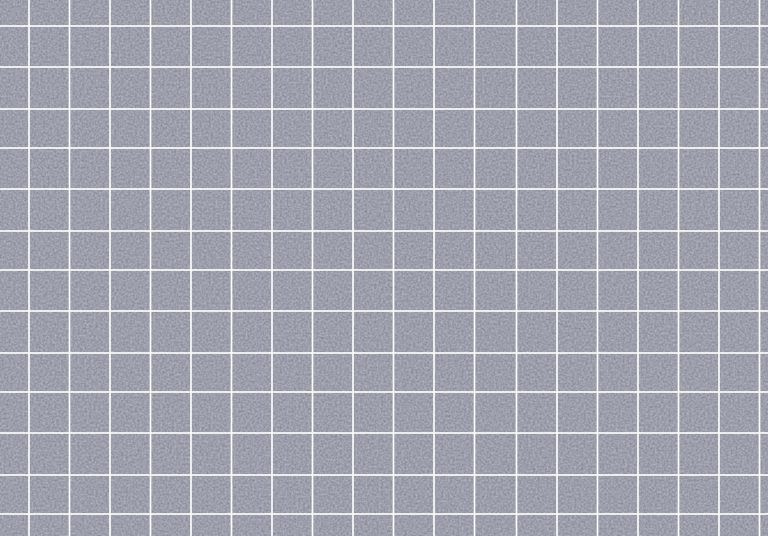
Reproduce this pattern procedurally as a WebGL 1 fragment shader.

```glsl
precision highp float;

// Thin white grid on grey-blue paper with a fine grain.
// Columns are even apart from one wider seam; rows cycle through three heights.
// Line coverage is box filtered, and the grain is two octaves of gradient noise.

uniform vec2 u_resolution;

#define SHEET vec2(768.0, 536.0)      // canvas size in design units
#define GRID_ORIGIN vec2(29.0, 22.0)  // first column and row line
#define COLUMN_STEP 40.5
#define COLUMN_COUNT 12.0             // columns between wide seams
#define SEAM_EXTRA 1.5                // extra width at each seam
#define ROW_LINES vec3(0.0, 39.0, 81.0)
#define ROW_PERIOD 122.0
#define LINE_WIDTH 1.7
#define GRAIN_SIZE 2.3
#define GRAIN_AMOUNT 0.1
#define PAPER_COLOR vec3(0.612, 0.622, 0.671)
#define LINE_COLOR vec3(0.98, 0.985, 0.985)

// Pseudo-random unit gradient for a lattice point
vec2 latticeGradient(vec2 cell) {
  vec3 h = fract(cell.xyx * vec3(0.1031, 0.1030, 0.0973));
  h += dot(h, h.yzx + 33.33);
  float angle = 6.28319 * fract((h.x + h.y) * h.z);
  return vec2(cos(angle), sin(angle));
}

float gradientNoise(vec2 p) {
  vec2 cell = floor(p);
  vec2 f = p - cell;
  vec2 blend = f * f * f * (f * (f * 6.0 - 15.0) + 10.0);
  vec2 e = vec2(1.0, 0.0);
  float a = dot(latticeGradient(cell), f);
  float b = dot(latticeGradient(cell + e.xy), f - e.xy);
  float c = dot(latticeGradient(cell + e.yx), f - e.yx);
  float d = dot(latticeGradient(cell + e.xx), f - e.xx);
  return mix(mix(a, b, blend.x), mix(c, d, blend.x), blend.y);
}

// Distance to the nearest vertical line
float columnDistance(float x) {
  float period = COLUMN_STEP * COLUMN_COUNT + SEAM_EXTRA;
  float halfStep = 0.5 * COLUMN_STEP;
  float local = mod(x + halfStep, period) - halfStep;
  float index = clamp(floor(local / COLUMN_STEP + 0.5), 0.0, COLUMN_COUNT - 1.0);
  return abs(local - index * COLUMN_STEP);
}

// Distance to the nearest horizontal line
float rowDistance(float y) {
  float halfPeriod = 0.5 * ROW_PERIOD;
  vec3 d = abs(mod(y - ROW_LINES + halfPeriod, ROW_PERIOD) - halfPeriod);
  return min(d.x, min(d.y, d.z));
}

// Share of a pixel footprint covered by a line at the given distance
vec2 lineCoverage(vec2 dist, vec2 pixel) {
  vec2 halfWidth = vec2(0.5 * LINE_WIDTH);
  vec2 upper = min(dist + 0.5 * pixel, halfWidth);
  vec2 lower = max(dist - 0.5 * pixel, -halfWidth);
  return clamp((upper - lower) / pixel, 0.0, 1.0);
}

void main() {
  vec2 pixel = SHEET / u_resolution;
  vec2 p = gl_FragCoord.xy * pixel;

  // Paper grain: the second octave is rotated to hide the lattice
  vec2 q = p / GRAIN_SIZE;
  vec2 turned = mat2(0.8, 0.6, -0.6, 0.8) * q * 1.37 + 517.3;
  float grain = gradientNoise(q + 0.37) + 0.6 * gradientNoise(turned);
  vec3 color = PAPER_COLOR + GRAIN_AMOUNT * grain;

  // Grid lines
  vec2 local = p - GRID_ORIGIN;
  vec2 cover = lineCoverage(vec2(columnDistance(local.x), rowDistance(local.y)), pixel);
  float ink = 1.0 - (1.0 - cover.x) * (1.0 - cover.y);
  color = mix(color, LINE_COLOR, ink);

  gl_FragColor = vec4(color, 1.0);
}
```
